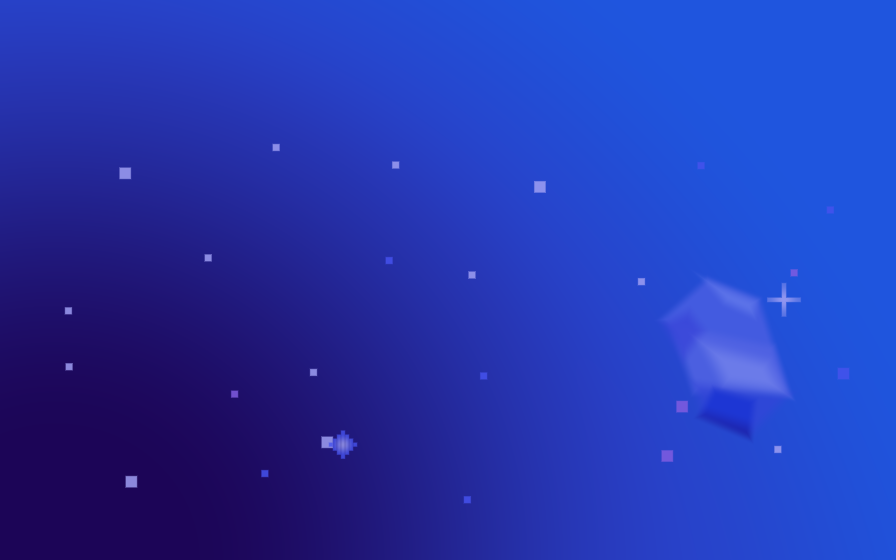
Reproduce this background procedurally as a Shadertoy shader.

```glsl
#define INDIGO vec3(0.11, 0.02, 0.34)
#define ROYAL vec3(0.16, 0.25, 0.78)
#define AZURE vec3(0.12, 0.335, 0.87)
#define VIOLET vec3(0.50, 0.36, 0.88)
#define LAVENDER vec3(0.62, 0.62, 0.95)
#define COBALT vec3(0.27, 0.32, 0.93)
#define SHADOW_CENTER vec2(0.10, 0.0)
#define CRYSTAL_CENTER vec2(1.295, 0.36)
#define CROSS_CENTER vec2(1.40, 0.4646)
#define GEM_CENTER vec2(0.6125, 0.206)
#define GEM_CELL 0.0072
#define EDGE 0.0016

float hash(vec2 p) {
    return fract(sin(dot(p, vec2(127.1, 311.7))) * 43758.5453);
}

// Soft coverage of a box centred on the origin
float box(vec2 p, vec2 halfSize) {
    vec2 d = abs(p) - halfSize;
    return 1.0 - smoothstep(-EDGE, EDGE, max(d.x, d.y));
}

// Depth inside the edge from a to b, positive on its right side
float edgeDepth(vec2 p, vec2 a, vec2 b) {
    vec2 e = b - a;
    return dot(p - a, vec2(e.y, -e.x)) / length(e);
}

// Soft coverage of a clockwise convex quad
float facet(vec2 p, vec2 a, vec2 b, vec2 c, vec2 d, float blur) {
    float depth = min(min(edgeDepth(p, a, b), edgeDepth(p, b, c)),
                      min(edgeDepth(p, c, d), edgeDepth(p, d, a)));
    return smoothstep(-blur, blur, depth);
}

vec3 background(vec2 p) {
    float d = length((p - SHADOW_CENTER) * vec2(0.95, 1.0));
    vec3 col = mix(INDIGO, ROYAL, smoothstep(0.2, 1.1, d));
    float tilt = 0.15 * (p.y - 0.5) * p.x;
    return mix(col, AZURE, smoothstep(0.85, 1.5, d + tilt));
}

// Small squares scattered over a jittered grid
vec3 addSquares(vec3 col, vec2 p) {
    for (int i = 0; i < 24; i++) {
        vec2 cell = vec2(i % 6, i / 6);
        vec2 jitter = vec2(hash(cell + 3.1), hash(cell + 17.7));
        vec2 center = vec2(0.0, 0.08) + (cell + 0.1 + 0.8 * jitter) * vec2(0.266, 0.17);
        float kind = hash(cell + 41.3);
        float size = mix(0.0062, 0.0102, step(0.7, hash(cell + 8.9)));
        vec3 tint = kind < 0.25 ? COBALT : (kind < 0.65 ? VIOLET : LAVENDER);
        col = mix(col, tint, 0.85 * box(p - center, vec2(size)));
    }
    return col;
}

// Stepped diamond and thin cross
vec3 addSparkles(vec3 col, vec2 p) {
    vec2 g = p - GEM_CENTER;
    float gem = 0.0;
    for (int i = -3; i <= 3; i++) {
        float rows = 3.5 - abs(float(i));
        vec2 offset = vec2(float(i) * GEM_CELL, 0.0);
        gem = max(gem, box(g - offset, GEM_CELL * vec2(0.5, rows)));
    }
    vec3 gemTint = mix(LAVENDER, COBALT, smoothstep(0.0, 0.02, length(g)));
    col = mix(col, gemTint, 0.8 * gem);

    vec2 c = p - CROSS_CENTER;
    float arms = max(box(c, vec2(0.030, 0.004)), box(c, vec2(0.004, 0.030)));
    float fade = mix(0.9, 0.45, smoothstep(0.0, 0.03, length(c)));
    return mix(col, LAVENDER, fade * arms);
}

// Blurred crystal built from overlapping facets
vec3 addCrystal(vec3 col, vec2 p) {
    vec2 q = p - CRYSTAL_CENTER;
    // Body
    float upper = facet(q, vec2(-0.113, 0.069), vec2(-0.031, 0.142),
                        vec2(0.060, 0.106), vec2(0.113, -0.063), 0.010);
    float lower = facet(q, vec2(-0.095, 0.060), vec2(0.085, 0.020),
                        vec2(0.112, -0.065), vec2(-0.055, -0.060), 0.012);
    col = mix(col, vec3(0.27, 0.36, 0.88), 0.95 * upper);
    col = mix(col, vec3(0.32, 0.39, 0.89), 0.85 * lower);
    // Shaded left side and underside
    float side = facet(q, vec2(-0.110, 0.062), vec2(-0.065, 0.082),
                       vec2(-0.040, 0.050), vec2(-0.075, 0.000), 0.014);
    float skirt = facet(q, vec2(-0.055, -0.045), vec2(0.112, -0.065),
                        vec2(0.050, -0.130), vec2(-0.040, -0.100), 0.014);
    col = mix(col, vec3(0.22, 0.27, 0.85), 0.8 * side);
    col = mix(col, vec3(0.20, 0.27, 0.85), 0.7 * skirt);
    // Highlights
    float band = facet(q, vec2(-0.035, 0.022), vec2(0.075, -0.008),
                       vec2(0.100, -0.058), vec2(0.000, -0.045), 0.018);
    float crown = facet(q, vec2(-0.030, 0.136), vec2(0.055, 0.102),
                        vec2(0.050, 0.078), vec2(0.000, 0.100), 0.012);
    col = mix(col, vec3(0.44, 0.50, 0.92), 0.85 * band);
    col = mix(col, vec3(0.38, 0.47, 0.92), 0.8 * crown);
    // Deep blue tip with a dark base
    float tip = facet(q, vec2(-0.020, -0.055), vec2(0.052, -0.075),
                      vec2(0.044, -0.142), vec2(-0.046, -0.104), 0.010);
    float baseShade = smoothstep(-0.09, -0.13, q.y + 0.3 * q.x);
    return mix(col, mix(vec3(0.11, 0.21, 0.83), vec3(0.11, 0.13, 0.66), baseShade), 0.95 * tip);
}

void mainImage(out vec4 fragColor, in vec2 fragCoord) {
    vec2 p = fragCoord / iResolution.y;
    vec3 col = background(p);
    col = addSquares(col, p);
    col = addSparkles(col, p);
    col = addCrystal(col, p);
    fragColor = vec4(col, 1.0);
}
```
